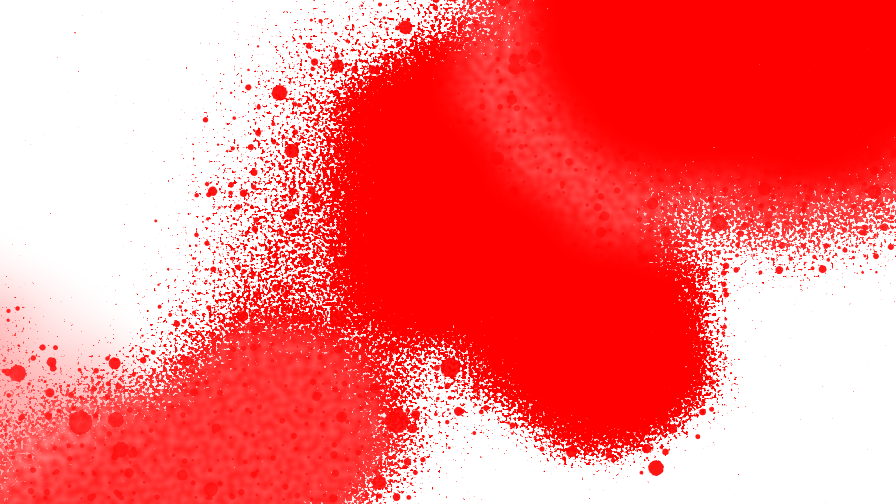
Write a WebGL 2 fragment shader that draws this background.

```glsl
#version 300 es
// Red spray paint: dense soft clouds, fine speckle and scattered drops on white.
precision highp float;
uniform vec2 u_resolution;
out vec4 fragColor;

vec2 hash2(vec2 p) {
    vec3 q = fract(p.xyx * vec3(0.1031, 0.1030, 0.0973));
    q += dot(q, q.yzx + 33.33);
    return fract((q.xx + q.yz) * q.zy);
}

float corner(vec2 cell, vec2 offset, vec2 f) {
    float angle = 6.2832 * hash2(cell + offset + 70.0).x;
    return dot(vec2(cos(angle), sin(angle)), f - offset);
}

float gradientNoise(vec2 p) {
    vec2 i = floor(p), f = p - i;
    vec2 u = f * f * f * (f * (f * 6.0 - 15.0) + 10.0);
    return mix(mix(corner(i, vec2(0, 0), f), corner(i, vec2(1, 0), f), u.x),
               mix(corner(i, vec2(0, 1), f), corner(i, vec2(1, 1), f), u.x), u.y);
}

// Soft stroke from a to b: 1 within the inner radius, 0 beyond the outer one.
float stroke(vec2 p, vec2 a, vec2 b, float inner, float outer) {
    vec2 ab = b - a;
    float t = clamp(dot(p - a, ab) / dot(ab, ab), 0.0, 1.0);
    return 1.0 - smoothstep(inner, outer, length(p - a - ab * t));
}

float upperCloud(vec2 p) {
    return stroke(p, vec2(1.37, 0.97), vec2(1.58, 0.95), 0.20, 0.62);
}

float lowerCloud(vec2 p) {
    return stroke(p, vec2(0.15, -0.06), vec2(0.55, 0.13), 0.06, 0.34);
}

float halo(vec2 p) {
    return stroke(p, vec2(0.78, 0.68), vec2(0.66, 0.36), 0.08, 0.53);
}

float pinkHaze(vec2 p) {
    return stroke(p, vec2(-0.08, 0.25), vec2(0.10, 0.12), 0.02, 0.32);
}

// Combined paint coverage of all clouds.
float density(vec2 p) {
    float bare = 1.0 - upperCloud(p);
    bare *= 1.0 - 0.92 * lowerCloud(p);
    bare *= 1.0 - stroke(p, vec2(0.92, 0.67), vec2(1.03, 0.65), 0.14, 0.31);
    bare *= 1.0 - stroke(p, vec2(0.84, 0.48), vec2(1.02, 0.52), 0.08, 0.21);
    bare *= 1.0 - stroke(p, vec2(1.14, 0.38), vec2(1.20, 0.32), 0.11, 0.32);
    bare *= 1.0 - 0.47 * halo(p);
    bare *= 1.0 - 0.32 * pinkHaze(p);
    return 1.0 - bare;
}

// Random round drops, at most one per grid cell, thinning out with the paint.
float drops(vec2 p, float size, float chance, float pixel) {
    vec2 cell = floor(p / size);
    vec2 place = hash2(cell + 17.0 / size);
    vec2 pick = hash2(cell + 240.0 + 3.0 / size);
    vec2 center = (cell + 0.28 + 0.44 * place) * size;
    float radius = size * mix(0.09, 0.24, pick.y * pick.y);
    float edge = length(p - center) + 0.12 * radius * gradientNoise(p * 180.0);
    float present = step(pick.x, chance * smoothstep(0.06, 0.38, density(center)));
    return present * (1.0 - smoothstep(radius - pixel, radius + pixel, edge));
}

void main() {
    vec2 p = gl_FragCoord.xy / u_resolution.y;
    float pixel = 0.7 / u_resolution.y;

    // Warp the clouds a little so that their rims are uneven.
    vec2 warp = vec2(gradientNoise(p * 7.0), gradientNoise(p * 7.0 + 31.0));
    vec2 q = p + 0.025 * warp;
    float cover = density(q);

    // Speckle: a noise threshold that drops as coverage rises.
    float grain = gradientNoise(p * 145.0) + 0.6 * gradientNoise(p * 285.0 + 9.0);
    grain += 0.22 * gradientNoise(p * 38.0);
    float threshold = mix(0.85, -0.95, cover);
    float ink = smoothstep(threshold - 0.14, threshold + 0.14, grain);

    // Paint is thinner in the lower cloud and at the rim of the upper one.
    float upper = upperCloud(q), lower = lowerCloud(q);
    float thin = 0.20 * smoothstep(0.1, 0.6, lower);
    thin += 0.35 * pinkHaze(q) * (1.0 - lower);
    thin += 0.22 * smoothstep(0.1, 0.5, upper) * (1.0 - smoothstep(0.6, 0.95, upper));
    thin *= 1.0 + 0.7 * gradientNoise(p * 60.0);

    vec3 white = vec3(1.0), red = vec3(1.0, 0.0, 0.0);
    vec3 color = mix(white, vec3(1.0, 0.6, 0.6), 0.8 * pinkHaze(q));
    color = mix(color, red, 0.3 * smoothstep(0.45, 0.9, cover));
    color = mix(color, mix(red, white, clamp(thin, 0.0, 1.0)), ink);

    // Drops from large and rare to small and common.
    float size = 0.105;
    for (int i = 0; i < 4; i++) {
        float drop = drops(p, size, 0.28 + 0.05 * float(i), pixel);
        color = mix(color, mix(red, white, 0.4 * thin), 0.92 * drop);
        size *= 0.62;
    }
    fragColor = vec4(color, 1.0);
}
```
